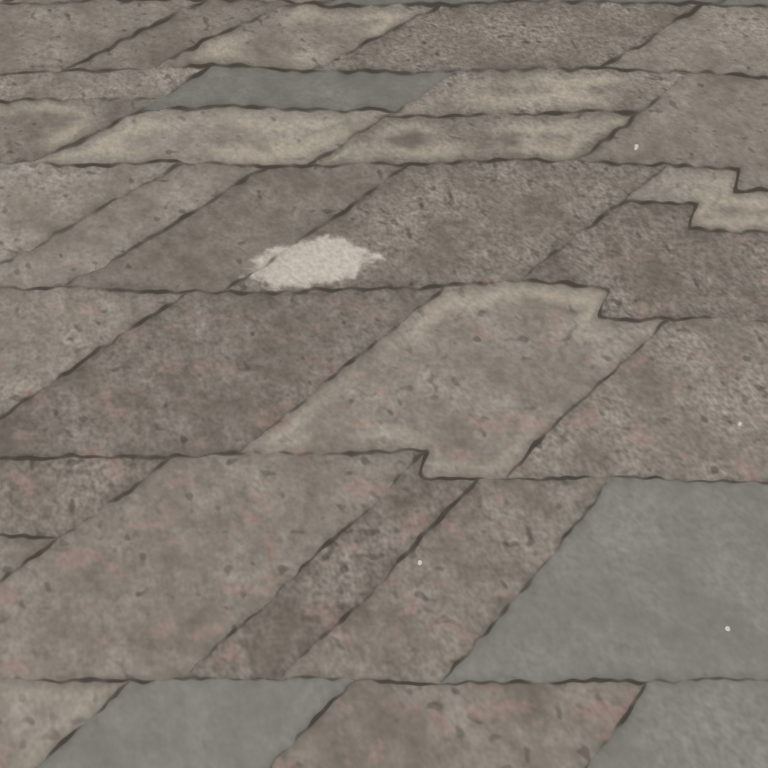
Write a Shadertoy shader that draws this texture.

```glsl
// Worn stone paving seen obliquely: uneven slabs, broken joints, pale wear and faint pink stains.

const vec2  VANISH      = vec2(2.10, -0.835); // where the slanted joints meet, y down
const float HORIZON     = 0.26;    // offset of the logarithmic row spacing
const float ROW_START   = 0.475;
const float ROW_STEP    = 0.293;
const float JOINT       = 0.0011;  // half width of a joint
const float JITTER      = 0.28;    // unevenness of slab widths
const float SLATE_SHARE = 0.16;
const float RIM_SHARE   = 0.55;
const float JOG         = 0.20;    // drop of the courses on the right, in rows
const vec2  BARE_SPOT   = vec2(0.405, 0.342);

const vec3 STONE_DARK  = vec3(0.452, 0.422, 0.390);
const vec3 STONE_LIGHT = vec3(0.570, 0.540, 0.500);
const vec3 SLATE       = vec3(0.502, 0.492, 0.466);
const vec3 PINK        = vec3(0.610, 0.510, 0.475);
const vec3 RIM         = vec3(0.680, 0.640, 0.580);
const vec3 BARE        = vec3(0.770, 0.740, 0.690);
const vec3 SOIL        = vec3(0.285, 0.262, 0.235);

float hash(vec2 p) {
    vec3 q = fract(p.xyx * 0.1031);
    q += dot(q, q.yzx + 33.33);
    return fract((q.x + q.y) * q.z);
}

float corner(vec2 cell, vec2 offset) {
    float a = 6.2832 * hash(cell);
    return dot(vec2(cos(a), sin(a)), offset);
}

// Gradient noise, roughly -0.6 to 0.6
float noise(vec2 p) {
    vec2 i = floor(p), f = p - i, s = f * f * f * (f * (f * 6.0 - 15.0) + 10.0), o = vec2(1, 0);
    return mix(mix(corner(i, f), corner(i + o, f - o), s.x),
               mix(corner(i + o.yx, f - o.yx), corner(i + 1.0, f - 1.0), s.x), s.y);
}

float fbm(vec2 p) {
    float sum = 0.0, amp = 1.0;
    for (int i = 0; i < 4; i++) {
        sum += amp * noise(p);
        p = mat2(1.6, 1.2, -1.2, 1.6) * p + 17.3;
        amp *= 0.6;
    }
    return sum;
}

// Position of a slanted joint, in slab widths
float jointAt(float k, float row) {
    return k + JITTER * (hash(vec2(k, row) + 41.0) - 0.5);
}

// Bounds (left, right, top, bottom) of the slab around the point; also gives its id
vec4 findSlab(vec2 ground, out vec2 id) {
    float row = floor(ground.y);
    float width = 0.315 - 0.04 * row, phase = -1.47 + 0.18 * row;
    float c = (ground.x - phase) / width, k = floor(c);
    if (c < jointAt(k, row)) k -= 1.0;
    else if (c > jointAt(k + 1.0, row)) k += 1.0;
    vec4 box = vec4(phase + width * vec2(jointAt(k, row), jointAt(k + 1.0, row)), row, row + 1.0);
    id = vec2(k, row) + 20.0;

    // Some slabs are cut into a narrow strip or a shallow course
    float cut = hash(id + 7.0);
    if (cut < 0.22) {
        float m = mix(box.x, box.y, 0.38);
        if (ground.x < m) { box.y = m; id.x += 50.0; } else box.x = m;
    } else if (cut > 0.58) {
        float m = mix(box.z, box.w, mix(0.28, 0.55, hash(id + 13.0)));
        if (ground.y < m) { box.w = m; id.y += 50.0; } else box.z = m;
    }
    return box;
}

void mainImage(out vec4 fragColor, in vec2 fragCoord) {
    vec2 p = fragCoord / iResolution.xy;
    p.y = 1.0 - p.y;
    float pixel = 1.0 / iResolution.y;

    // Slightly ragged perspective coordinates
    vec2 w = p + 0.008 * vec2(noise(p * 8.0), noise(p * 8.0 + 31.0))
               + 0.005 * vec2(noise(p * 45.0), noise(p * 45.0 + 57.0));
    w.y += 0.018 * noise(p * 2.3 + 5.0);
    float depth = w.y - VANISH.y;
    vec2 ground = vec2((w.x - VANISH.x) / depth, log((w.y + HORIZON) / ROW_START) / ROW_STEP);
    ground.y -= JOG * smoothstep(-1.085, -1.055, ground.x) * (1.0 - smoothstep(1.5, 3.2, ground.y));
    vec2 id;
    vec4 box = findSlab(ground, id);

    // Distance to the slanted and level joints, in canvas units
    vec2 inset = min(ground - box.xz, box.yw - ground);
    inset *= vec2(depth * inversesqrt(1.0 + ground.x * ground.x), ROW_STEP * (w.y + HORIZON));
    float edge = max(min(inset.x, inset.y), 0.0);

    // Stone tone, mottling, patchy grain and dark pits
    vec2 surface = p * vec2(1.0, 1.5) / (0.7 + 0.5 * p.y);
    float mottle = fbm(surface * 11.0 + id * 3.7);
    float blotch = fbm(surface * vec2(34, 36) + id * 5.1);
    float grain = noise(surface * vec2(95, 100)) + 0.8 * noise(surface * vec2(180, 170) + 9.0);
    float slate = step(hash(id + 3.0), SLATE_SHARE);
    float rough = mix(0.035, 0.085, hash(id + 19.0)) * (1.0 - 0.6 * slate) * (1.0 + 0.8 * mottle);
    vec3 color = mix(STONE_DARK, STONE_LIGHT, hash(id + 5.0) * 0.7 + 0.22);
    color = mix(color, SLATE + 0.06 * (hash(id + 23.0) - 0.4), slate);
    color += (1.0 - 0.5 * slate) * (0.07 * mottle + 0.05 * blotch) + rough * grain;
    float pit = smoothstep(0.32, 0.62, noise(surface * vec2(60, 66) + 3.0) + 0.35 * mottle);
    color *= 1.0 - 0.2 * pit * (1.0 - 0.8 * slate);

    // Pink stains and pale worn rims
    float stain = smoothstep(0.15, 0.6, fbm(surface * vec2(17, 23) + 73.0));
    color = mix(color, PINK + 0.05 * grain, 0.55 * stain * (1.0 - slate) * smoothstep(0.1, 0.6, p.y));
    float band = (edge - 0.017 - 0.012 * mottle) / 0.011;
    float rim = exp(-band * band) * smoothstep(-0.3, 0.3, noise(surface * 7.0 + id));
    rim *= step(hash(id + 11.0), RIM_SHARE) * (1.0 - slate) * mix(0.9, 0.35, p.y);
    color = mix(color, RIM + 0.06 * grain, rim);

    // One bare pale patch
    vec2 b = p - BARE_SPOT;
    b.x += 0.7 * b.y;
    float bare = 1.0 - smoothstep(0.8, 1.1, length(b / vec2(0.085, 0.032)) + 0.3 * mottle + 0.25 * blotch);
    color = mix(color, BARE + 0.07 * grain, 0.9 * bare);

    // Soft grime and broken soil lines; level joints are the deeper ones
    float wear = noise(p * 13.0 + 11.0) + 0.9 * noise(p * 41.0 + 29.0);
    float level = smoothstep(-0.003, 0.003, inset.x - inset.y);
    color *= 1.0 - 0.16 * exp(-edge / 0.005) * clamp(1.0 + 1.2 * wear, 0.3, 1.8);
    float halfWidth = JOINT * clamp(1.0 + 1.3 * wear, 0.4, 2.0);
    float seam = 1.0 - smoothstep(halfWidth - 0.5 * pixel, halfWidth + 0.0016 + 0.5 * pixel, edge);
    color = mix(color, SOIL, seam * clamp(mix(0.36, 0.58, level) + 1.1 * wear, 0.05, 0.9));

    // Scattered white chips
    vec2 cell = floor(p * 14.0);
    vec2 chip = (cell + 0.2 + 0.6 * vec2(hash(cell + 61.0), hash(cell + 83.0))) / 14.0;
    float chipMask = 1.0 - smoothstep(0.0015, 0.003 + pixel, length(p - chip) + 0.002 * grain);
    color = mix(color, vec3(0.80, 0.78, 0.74), chipMask * step(0.965, hash(cell + 97.0)));

    fragColor = vec4(color, 1.0);
}
```
